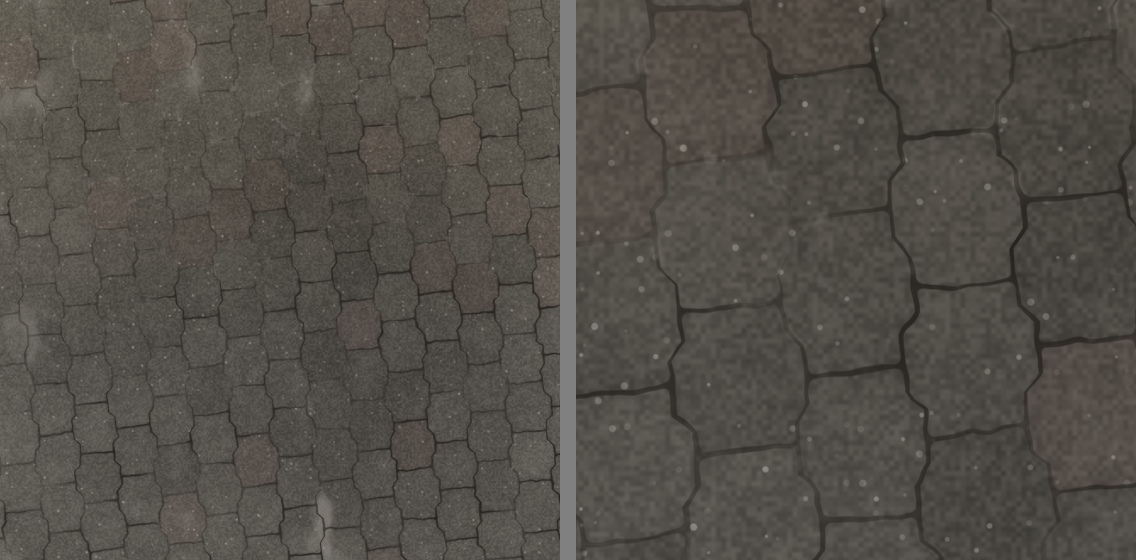
Left, the full canvas; right, a detail of the centre.
A Shadertoy shader for this texture:

```glsl
// Worn grey-brown paving of interlocking octagonal stones in tilted, half-offset columns.
#define STONE vec2(0.0703, 0.0884)   // column pitch and stone height
#define ANCHOR vec2(0.495, 0.492)    // centre of one stone
#define TILT 0.105                   // rotation of the paving, radians
#define BULGE 0.066                  // sideways swing of the side joints, in columns
#define JOINT 0.0015                 // half width of a joint
#define GRAIN 0.085                  // strength of the fine grain
#define JOINT_COLOR vec3(0.15, 0.135, 0.115)
#define TOP_TINT vec3(1.0, 0.95, 0.85)
#define LOW_TINT vec3(1.0, 0.963, 0.90)
#define STAIN_COLOR vec3(0.60, 0.58, 0.55)

float hash(vec2 p) {
    vec3 q = fract(p.xyx * 0.1031);
    q += dot(q, q.yzx + 33.33);
    return fract((q.x + q.y) * q.z);
}

float noise(vec2 p) {
    vec2 i = floor(p), f = fract(p);
    f = f * f * (3.0 - 2.0 * f);
    return mix(mix(hash(i), hash(i + vec2(1, 0)), f.x),
               mix(hash(i + vec2(0, 1)), hash(i + vec2(1, 1)), f.x), f.y);
}

float fbm(vec2 p) {
    float sum = 0.0, amp = 0.5;
    for (int i = 0; i < 4; i++) {
        sum += amp * noise(p);
        p = p * 2.03 + 17.0;
        amp *= 0.5;
    }
    return sum / 0.9375;
}

float smoothMin(float a, float b, float k) {
    float h = max(k - abs(a - b), 0.0) / k;
    return min(a, b) - 0.25 * h * h * k;
}

// Returns the stone's column and row, and the distance to its joint.
vec3 paving(vec2 p) {
    float c = cos(TILT), s = sin(TILT);
    vec2 d = p - ANCHOR;
    vec2 g = vec2(c * d.x + s * d.y, c * d.y - s * d.x) / STONE;

    // Side joints swing left and right in turn, so that bulges meet necks.
    float k = floor(g.x);
    float turn = 1.0 - 2.0 * mod(k, 2.0);
    float swing = clamp(2.6 * cos(6.2832 * g.y), -1.0, 1.0);
    float side = g.x - k - 0.5 - BULGE * turn * swing;
    float column = k + step(0.0, side);

    // Every other column is shifted by half a stone.
    float v = g.y + 0.5 * mod(column, 2.0) + 0.05 * (hash(vec2(column, 7.0)) - 0.5);
    float row = floor(v + 0.5);
    float end = (0.5 - abs(v - row)) * STONE.y;
    return vec3(column, row, smoothMin(abs(side) * STONE.x, end, 0.005));
}

// Pale scuffs gathered along two upright tracks and the left border.
float stains(vec2 p) {
    float tracks = 0.0;
    for (int i = 0; i < 2; i++) {
        float x = 0.35 + 0.215 * float(i) + 0.035 * (0.5 - p.y);
        tracks += exp(-pow((p.x - x) / 0.035, 2.0));
    }
    tracks *= smoothstep(0.14, 0.34, abs(p.y - 0.52));
    float border = 0.7 * exp(-pow((p.x - 0.04) / 0.06, 2.0));
    float patches = smoothstep(0.50, 0.82, fbm(p * vec2(17.0, 12.0) + 5.0));
    return (tracks + border + 0.12) * patches;
}

// Small pale stone chips scattered over a grid of cells.
float chips(vec2 p, float px) {
    vec2 g = p * 120.0, cell = floor(g);
    vec2 centre = 0.3 + 0.4 * vec2(hash(cell + 11.0), hash(cell + 29.0));
    float radius = 0.10 + 0.16 * hash(cell + 53.0);
    float soft = 120.0 * px;
    float dot1 = 1.0 - smoothstep(radius - soft, radius + soft, length(fract(g) - centre));
    return dot1 * step(0.90, hash(cell)) * hash(cell + 71.0);
}

void mainImage(out vec4 fragColor, in vec2 fragCoord) {
    float px = 1.0 / iResolution.y;
    vec2 p = fragCoord * px;

    // Uneven laying and ragged stone edges
    vec2 warp = vec2(noise(p * 14.0), noise(p * 14.0 + 40.0)) - 0.5;
    vec2 rough = vec2(noise(p * 95.0), noise(p * 95.0 + 60.0)) - 0.5;
    vec3 stone = paving(p + 0.007 * warp + 0.0028 * rough);
    float dist = stone.z;

    // Broad light: darkest right of the centre, paler to the borders
    float shade = 0.308 + 0.055 * smoothstep(0.08, 0.70, length(p - vec2(0.57, 0.43)));
    shade += 0.055 * (fbm(p * 5.0 + 3.0) - 0.5);
    shade += 0.030 * (hash(stone.xy + 100.0) - 0.5);

    // Surface grain
    shade += 0.05 * (fbm(p * 60.0) - 0.5);
    shade += GRAIN * (noise(p * 330.0) - 0.5);
    vec3 color = shade * mix(LOW_TINT, TOP_TINT, smoothstep(0.3, 0.8, p.y));
    color.r += 0.014 * step(0.85, hash(stone.xy + 31.0));

    color = mix(color, STAIN_COLOR, 0.55 * clamp(stains(p), 0.0, 1.0));
    color += 0.20 * chips(p, px);

    // Joints, clearest toward the lower right and partly filled elsewhere
    float open = 0.50 + 0.35 * (p.x - p.y) + 1.5 * (fbm(p * 13.0 + 9.0) - 0.5);
    open = clamp(open, 0.12, 1.0);
    float width = JOINT * (0.6 + 0.7 * noise(p * 40.0));
    float line = 1.0 - smoothstep(width - px, width + px, dist);
    color *= 1.0 - 0.13 * open * exp(-max(dist, 0.0) / 0.004);
    color = mix(color, JOINT_COLOR, line * open);

    // Pale grit lodged beside the joints
    float grit = smoothstep(0.68, 0.85, noise(p * 75.0 + 21.0)) * smoothstep(0.2, 0.8, p.y);
    color += 0.09 * grit * (1.0 - smoothstep(0.001, 0.005, dist));

    fragColor = vec4(clamp(color, 0.0, 1.0), 1.0);
}
```
